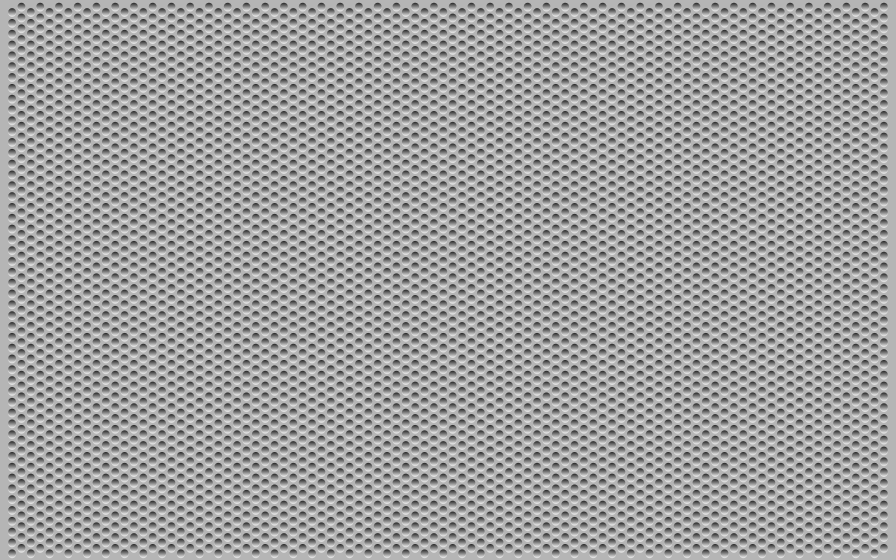
Reproduce this pattern procedurally as a WebGL 2 fragment shader.

```glsl
#version 300 es
precision highp float;
// Perforated grey metal sheet: staggered round holes, shaded above and lit below.

#define COLUMNS 94.0
#define ROWS 51.0
#define PITCH 0.01933          // vertical hole spacing, in canvas heights
#define HOLE_RADIUS 0.36       // in pitches, like the values below
#define LIP_RADIUS 0.35
#define LIP_DROP 0.10
#define PLATE_GREY 0.71
#define LIP_GREY 0.88
#define SHADOW_GREY 0.18
#define FLOOR_GREY 0.84

uniform vec2 u_resolution;
out vec4 fragColor;

// Smooth coverage of a disc, with an edge one pixel wide.
float disc(vec2 p, float radius, float pixel) {
    return clamp(0.5 + (radius - length(p)) / pixel, 0.0, 1.0);
}

void main() {
    // Position from the canvas centre, in pitches.
    vec2 p = (gl_FragCoord.xy - 0.5 * u_resolution) / (u_resolution.y * PITCH);
    float pixel = 1.0 / (u_resolution.y * PITCH);

    // Staggered lattice: every other column is raised by half a pitch.
    float columnStep = 0.5 * sqrt(3.0);
    float column = floor(p.x / columnStep + 0.5 * COLUMNS);
    float raise = mod(column, 2.0) * 0.5 - 0.25;
    float row = floor(p.y - raise + 0.5 * ROWS);
    vec2 centre = vec2((column + 0.5 - 0.5 * COLUMNS) * columnStep,
                       row + 0.5 - 0.5 * ROWS + raise);
    vec2 q = p - centre;

    // Leave a plain margin outside the perforated area.
    vec2 cell = vec2(column, row);
    vec2 inside = step(vec2(0.0), cell) * step(cell, vec2(COLUMNS, ROWS) - 1.0);
    float perforated = inside.x * inside.y;

    // Bright lower lip, then the hole darkening steadily toward its top.
    float lip = disc(q + vec2(0.0, LIP_DROP), LIP_RADIUS, pixel);
    float hole = disc(q, HOLE_RADIUS, pixel);
    float depth = clamp(0.5 + 0.55 * q.y / HOLE_RADIUS, 0.0, 1.0);
    float grey = mix(PLATE_GREY, LIP_GREY, lip * perforated);
    grey = mix(grey, mix(FLOOR_GREY, SHADOW_GREY, depth), hole * perforated);

    fragColor = vec4(vec3(grey), 1.0);
}
```
